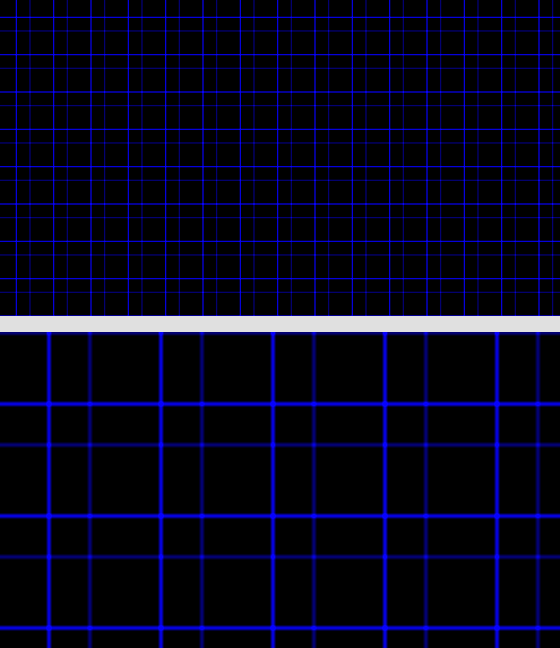
Top: the whole. Bottom: its middle third, enlarged.
Give the GLSL for this pattern, as a WebGL 2 fragment shader.

```glsl
#version 300 es
precision highp float;

uniform vec2 u_resolution;
out vec4 fragColor;

const float REPEATS_ACROSS = 15.0;
const float LINE_HALF_WIDTH = 0.033;              // in cells
const vec2 STRONG_OFFSET = vec2(0.4375, 0.0);     // in cells
const vec2 FAINT_OFFSET = vec2(0.803, 0.635);
const float STRONG_LEVEL = 0.9;
const float FAINT_LEVEL = 0.46;
const vec3 BACKGROUND = vec3(0.0);
const vec3 LINE_BLUE = vec3(0.025, 0.006, 1.0);

// Distance to the nearest repeated line on each axis
vec2 lineDistance(vec2 cell, vec2 offset) {
    return abs(fract(cell - offset + 0.5) - 0.5);
}

// Soft vertical and horizontal lines, summed where they cross
float softGrid(vec2 cell, vec2 offset, float halfWidth) {
    vec2 glow = 1.0 - smoothstep(0.0, halfWidth, lineDistance(cell, offset));
    return glow.x + glow.y;
}

void main() {
    // Square cells, sized by the canvas width
    float cellsPerPixel = REPEATS_ACROSS / u_resolution.x;
    vec2 cell = gl_FragCoord.xy * cellsPerPixel;
    float halfWidth = max(LINE_HALF_WIDTH, cellsPerPixel);

    // Strong and faint grids share one period
    float light = STRONG_LEVEL * softGrid(cell, STRONG_OFFSET, halfWidth)
                + FAINT_LEVEL * softGrid(cell, FAINT_OFFSET, halfWidth);

    fragColor = vec4(mix(BACKGROUND, LINE_BLUE, min(light, 1.0)), 1.0);
}
```
